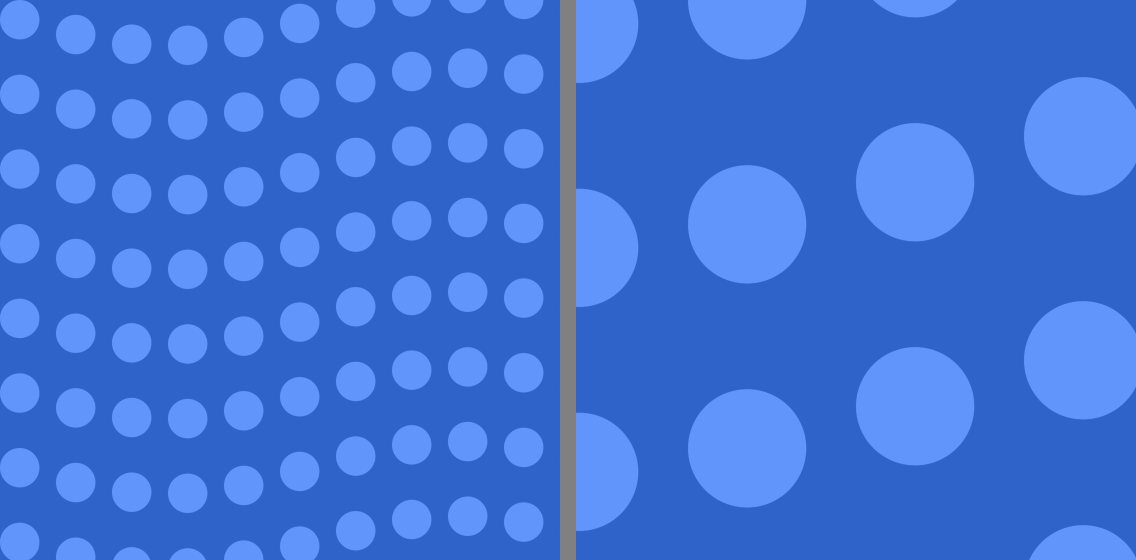
Left, the full canvas; right, a detail of the centre.
Reproduce this pattern procedurally as a three.js fragment shader.

```glsl
varying vec2 vUv;

const vec3 GROUND = vec3(0.19, 0.39, 0.79);
const vec3 DOT = vec3(0.385, 0.585, 0.985);

// Signed distance to the nearest dot, with the origin at the upper left
float dotDistance(vec2 p) {
  vec2 pitch = vec2(0.1, 2.0 / 15.0);
  p -= 0.0352;

  // Each column slides vertically along a sine wave
  float column = floor(p.x / pitch.x + 0.5);
  p.y -= 0.0469 * sin(0.6 * column);

  vec2 cell = (fract(p / pitch + 0.5) - 0.5) * pitch;
  return length(cell) - 0.0352;
}

void main() {
  float d = dotDistance(vec2(vUv.x, 1.0 - vUv.y));

  // Edge width from the continuous coordinate, so cell borders stay clean
  float edge = 0.7 * fwidth(vUv.y);
  float coverage = 1.0 - smoothstep(-edge, edge, d);

  gl_FragColor = vec4(mix(GROUND, DOT, coverage), 1.0);
}
```
